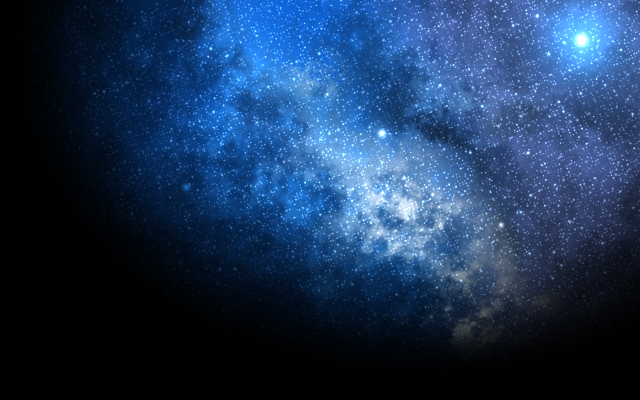
Write a Shadertoy shader that draws this texture.

```glsl
// Draws a blue starry night sky crossed by a bright, dusty galactic band.

const vec3 DEEP_BLUE = vec3(0.03, 0.29, 0.66);
const vec3 LAVENDER = vec3(0.27, 0.34, 0.57);
const vec3 CYAN = vec3(0.12, 0.52, 0.82);
const vec3 PALE = vec3(0.88, 0.94, 1.0);
const vec3 WARM = vec3(0.78, 0.74, 0.62);

vec2 hash2(vec2 p) {
    vec3 q = fract(p.xyx * vec3(0.1031, 0.1030, 0.0973));
    q += dot(q, q.yzx + 33.33);
    return fract((q.xx + q.yz) * q.zy);
}

mat2 rotation(float angle) {
    float c = cos(angle), s = sin(angle);
    return mat2(c, -s, s, c);
}

// Smooth cellular noise: random cell values blended by distance
float cellNoise(vec2 p) {
    vec2 cell = floor(p), f = p - cell;
    float total = 0.0, weightSum = 0.0;
    for (int y = -1; y <= 1; y++) {
        for (int x = -1; x <= 1; x++) {
            vec2 offset = vec2(x, y);
            vec2 seed = hash2(cell + offset + 50.0);
            vec2 d = offset + 0.15 + 0.7 * seed - f;
            float weight = exp(-5.0 * dot(d, d));
            total += weight * hash2(cell + offset + 211.0).x;
            weightSum += weight;
        }
    }
    return total / weightSum;
}

float cloudNoise(vec2 p, float scale) {
    float total = 0.0, amplitude = 0.4;
    p *= scale;
    for (int i = 0; i < 5; i++) {
        total += amplitude * cellNoise(p);
        p = rotation(0.65) * p * 2.1 + 17.3;
        amplitude *= 0.67;
    }
    return smoothstep(0.28, 0.76, total);
}

// Soft ellipse, one at its centre
float ellipseGlow(vec2 p, vec2 centre, vec2 radii, float angle) {
    vec2 q = rotation(angle) * (p - centre) / radii;
    return exp(-dot(q, q));
}

// One jittered star per cell; rarity favours faint stars
float starLayer(vec2 p, float scale, float radius, float rarity) {
    vec2 q = rotation(0.4) * p * scale + scale;
    vec2 cell = floor(q);
    vec2 centre = 0.25 + 0.5 * hash2(cell);
    float d = length(fract(q) - centre) / scale;
    float brightness = pow(hash2(cell + 97.0).y, rarity);
    return brightness * exp(-d * d / (radius * radius));
}

float brightStar(vec2 p, vec2 centre, float radius) {
    float d = length(p - centre) / radius;
    return exp(-d * d) + 0.22 * exp(-0.6 * d);
}

void mainImage(out vec4 fragColor, in vec2 fragCoord) {
    vec2 p = fragCoord / iResolution.y;
    float pixel = 1.0 / iResolution.y;

    // Ragged coordinates shared by clouds and lanes
    float cloud = cloudNoise(p, 5.0);
    float dust = cloudNoise(p + 7.0, 9.0);
    vec2 ragged = p + 0.10 * (vec2(cloud, dust) - 0.5);
    ragged += 0.012 * sin(p.yx * 17.0 + 2.0 * sin(p * 9.0));

    // Blue sky turning lavender on the right, black at left and below
    float rightSide = smoothstep(0.92, 1.32, ragged.x + 0.25 * (ragged.y - 0.6));
    vec3 color = mix(DEEP_BLUE, LAVENDER, rightSide) * (0.72 + 0.5 * cloud);
    float vignette = length((p - vec2(1.05, 0.87)) / vec2(1.0, 0.80));
    float fade = 1.0 - smoothstep(0.38, 1.03, vignette);

    // Galactic band, from the upper left to the lower right
    float halo = ellipseGlow(ragged, vec2(0.90, 0.50), vec2(0.40, 0.20), -0.65);
    float upper = ellipseGlow(ragged, vec2(0.71, 0.83), vec2(0.30, 0.10), -0.85);
    float arm = ellipseGlow(ragged, vec2(1.10, 0.80), vec2(0.27, 0.10), -0.65);
    float core = ellipseGlow(ragged, vec2(1.00, 0.505), vec2(0.20, 0.085), -0.60);
    float shoulder = ellipseGlow(ragged, vec2(0.79, 0.62), vec2(0.17, 0.10), -0.65);
    float tail = ellipseGlow(ragged, vec2(1.20, 0.31), vec2(0.11, 0.065), -0.60);
    float patchGlow = ellipseGlow(ragged, vec2(0.77, 0.835), vec2(0.055, 0.025), -0.2);
    color += vec3(0.10, 0.24, 0.28) * halo * (0.4 + cloud);
    color += vec3(0.15, 0.22, 0.22) * (upper + arm) * dust;

    // Dark dust lanes
    float lane = ellipseGlow(ragged, vec2(1.07, 0.66), vec2(0.22, 0.045), -0.75);
    lane += 0.8 * ellipseGlow(ragged, vec2(1.34, 0.69), vec2(0.20, 0.055), -0.15);
    lane += 0.7 * ellipseGlow(ragged, vec2(1.22, 0.44), vec2(0.13, 0.05), -0.75);
    lane += 0.7 * ellipseGlow(ragged, vec2(0.45, 0.97), vec2(0.10, 0.06), -0.5);
    color *= 1.0 - 0.55 * min(lane, 1.0) * (0.5 + 0.5 * dust);
    color *= fade;

    // Bright clouds of the band
    float grain = 0.3 + 0.9 * dust;
    color = mix(color, PALE, clamp(1.15 * core * grain, 0.0, 0.95));
    color = mix(color, vec3(0.50, 0.70, 0.90), 0.55 * clamp(shoulder * grain, 0.0, 1.0));
    color = mix(color, WARM, 0.5 * clamp(tail * grain, 0.0, 1.0));
    color = mix(color, vec3(0.60, 0.76, 0.90), 0.55 * patchGlow * grain);

    // Star dust, denser within the band
    float density = fade * (0.5 + 0.5 * cloud + 0.7 * halo + 0.4 * rightSide) + 0.03;
    float stars = 0.65 * starLayer(p, 125.0, max(0.0019, 0.55 * pixel), 3.0);
    stars += 0.80 * starLayer(p + 3.1, 70.0, max(0.0023, 0.55 * pixel), 5.0);
    stars += 1.10 * starLayer(p + 5.7, 32.0, max(0.0031, 0.55 * pixel), 8.0);
    color += vec3(0.66, 0.82, 0.95) * stars * density;

    // Prominent stars and the cyan glow at the upper right
    vec2 beacon = vec2(1.454, 0.900);
    color += CYAN * (0.65 * ellipseGlow(p, beacon, vec2(0.085), 0.0)
        + 0.22 * ellipseGlow(p, beacon, vec2(0.24), 0.0));
    color += PALE * brightStar(p, beacon, 0.013);
    color += PALE * 0.9 * brightStar(p, vec2(0.955, 0.667), 0.008);
    color += PALE * 0.6 * brightStar(p, vec2(1.253, 0.437), 0.006);
    color += CYAN * 0.5 * brightStar(p, vec2(0.466, 0.532), 0.008);

    fragColor = vec4(clamp(color, 0.0, 1.0), 1.0);
}
```
